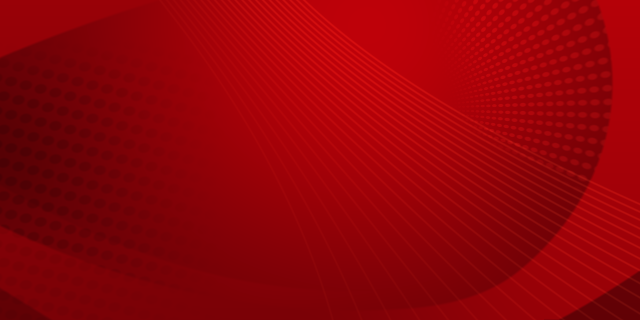
Write a Shadertoy shader that draws this background.

```glsl
// Deep red backdrop with a large curved panel, halftone dots and a fan of fine lines.

#define LINE_COUNT 21.0
#define LINE_WIDTH 0.0022
#define LINE_GAIN 0.65
#define DOT_PITCH 0.052
#define ROW_SLOPE 0.25
#define COLUMN_LEAN 0.5
#define RADIAL_STEP 0.066
#define GLOW_CENTER vec2(1.15, 0.92)
#define DOT_CENTER vec2(1.25, 0.66)

const vec3 LINE_COLOR = vec3(0.15, 0.08, 0.04);
const vec3 SPARK_COLOR = vec3(0.11, 0.025, 0.02);

// Soft coverage: 1 where the signed distance is negative
float fill(float dist) {
    float blur = 0.003 + 0.75 / iResolution.y;
    return 1.0 - smoothstep(-blur, blur, dist);
}

// Maximum with a rounded transition
float smoothMax(float a, float b, float k) {
    float h = max(k - abs(a - b), 0.0);
    return max(a, b) + h * h / (4.0 * k);
}

// Height of a wide bowl-shaped curve
float bowl(float x, float base, float bend) {
    float d = x - 1.11;
    return base + bend * d * d;
}

// Coverage of the main panel: right ellipse, lower bowl, upper left arc
float panelMask(vec2 p) {
    vec2 q = (p - vec2(1.0, 0.74)) / vec2(0.914, 0.80);
    float right = p.x > 1.0 ? (length(q) - 1.0) * 0.85 : -1.0;
    float lower = (bowl(p.x, 0.03, 0.215) - p.y) * 0.92;
    float upper = (p.y - (0.82 + 0.42 * p.x - 0.12 * p.x * p.x)) * 0.92;
    return fill(max(smoothMax(right, lower, 0.06), upper));
}

// Red level inside the panel: a broad glow with dark sides
float panelLevel(vec2 p) {
    vec2 d = p - GLOW_CENTER;
    float spread = d.x < 0.0 ? 1.2 : 1.5;
    float level = 0.345 + 0.40 * exp(-spread * d.x * d.x - 1.4 * d.y * d.y);
    vec2 leftDark = (p - vec2(0.0, 0.53)) / vec2(0.35, 0.25);
    vec2 rightDark = (p - vec2(1.74, 0.40)) / vec2(0.24, 0.24);
    level -= 0.07 * exp(-dot(leftDark, leftDark));
    level -= 0.04 * exp(-dot(rightDark, rightDark));
    // Faint lighter band along the lower rim
    float band = fill((p.y - bowl(p.x, 0.09, 0.27)) * 0.9);
    return level + 0.03 * band * (1.0 - smoothstep(0.7, 1.3, p.x));
}

// Red level outside the panel, with two dark lower corners
float outerLevel(vec2 p) {
    float level = mix(0.48, 0.59, smoothstep(0.9, 1.8, p.x)) + 0.12 * p.y;
    float leftCorner = fill((p.y - 0.10 + 0.62 * p.x) * 0.85);
    float e = max(p.x - 1.745, 0.0);
    float rightCorner = p.x > 1.7 ? fill(p.y - 0.53 * e - 0.3 * e * e) : 0.0;
    return level - 0.10 * leftCorner - 0.21 * rightCorner;
}

// Skewed grid of dark oval dots on the left
float darkDots(vec2 p) {
    vec2 g = vec2(p.x - COLUMN_LEAN * p.y, p.y + ROW_SLOPE * p.x) / DOT_PITCH;
    vec2 cell = fract(g) - 0.5;
    float dotShape = 1.0 - smoothstep(0.25, 0.43, length(cell * vec2(0.9, 1.1)));
    float fade = 1.0 - smoothstep(0.1, 0.75, p.x);
    return dotShape * fade * (1.0 - smoothstep(0.7, 0.9, p.y));
}

// Light dots fanning out on a logarithmic polar grid
float radialDots(vec2 p) {
    vec2 d = p - DOT_CENTER;
    float r = max(length(d), 0.01);
    vec2 g = vec2(log(r), atan(d.y, d.x)) / RADIAL_STEP;
    vec2 cell = fract(g) - 0.5;
    float dotShape = 1.0 - smoothstep(0.18, 0.40, length(cell * vec2(0.8, 1.25)));
    return dotShape * smoothstep(0.12, 0.34, r) * smoothstep(1.34, 1.52, p.x);
}

// Family coordinate of the line fan: 0 on its upper rim, 1 on its left rim
float fanCoord(vec2 p) {
    float y = 1.0 - p.y;
    float rim = 0.95 + 1.045 * y + 0.94 * y * y;
    return (rim - p.x) / (0.45 + 0.245 * y + 1.2 * y * y);
}

void mainImage(out vec4 fragColor, in vec2 fragCoord) {
    vec2 p = fragCoord / iResolution.xy * vec2(2.0, 1.0);

    // Panel and surroundings
    float panel = panelMask(p);
    float level = mix(outerLevel(p), panelLevel(p), panel);
    level *= 1.0 - 0.14 * darkDots(p) * mix(0.4, 1.0, panel);
    vec3 color = vec3(level, 0.004, 0.008 + 0.035 * level);

    // Light dots above the fan
    float t = fanCoord(p);
    float dotFade = 1.0 - smoothstep(-0.05, 0.14, t);
    color += SPARK_COLOR * radialDots(p) * panel * dotFade;

    // Fine lines, fading toward the left rim
    float slope = length(vec2(dFdx(t), dFdy(t))) * iResolution.y;
    float index = floor(t * LINE_COUNT + 0.5);
    float dist = abs(t - index / LINE_COUNT) / max(slope, 0.001);
    float width = LINE_WIDTH + 0.5 / iResolution.y;
    float line = 1.0 - smoothstep(0.0, width * 1.5, dist);
    float inFan = step(-0.5, index) * step(index, LINE_COUNT + 0.5);
    float strength = mix(1.0, 0.3, smoothstep(0.2, 0.95, t));
    color += LINE_COLOR * line * inFan * strength * LINE_GAIN;

    fragColor = vec4(clamp(color, 0.0, 1.0), 1.0);
}
```
